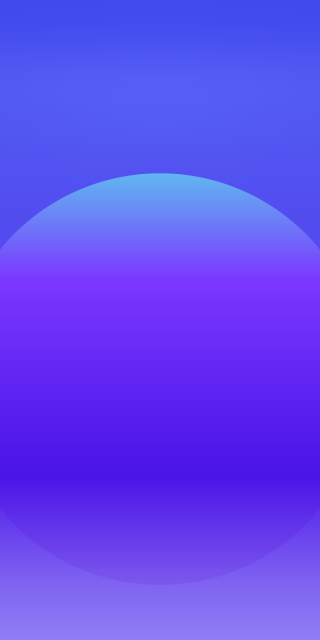
A Shadertoy shader for this background:

```glsl
// Draws a large gradient disc over a soft blue and violet sky.

const vec2 DISC_CENTER = vec2(0.0, 0.4076);
const float DISC_RADIUS = 0.3216;

// Linear ramp from 0 at a to 1 at b
float ramp(float a, float b, float x) {
    return clamp((x - a) / (b - a), 0.0, 1.0);
}

float discDistance(vec2 p, vec2 center, float radius) {
    return length(p - center) - radius;
}

// Sky: deep blue top, brighter blue band, violet middle, pale lilac floor
vec3 skyColor(vec2 p) {
    vec3 lilac = vec3(0.565, 0.495, 0.965);
    vec3 orchid = vec3(0.500, 0.385, 0.945);
    vec3 violet = vec3(0.300, 0.100, 0.910);
    vec3 indigo = vec3(0.325, 0.285, 0.935);
    vec3 azure = vec3(0.315, 0.345, 0.950);
    vec3 deepBlue = vec3(0.255, 0.290, 0.925);

    vec3 color = mix(lilac, orchid, ramp(0.0, 0.09, p.y));
    color = mix(color, violet, ramp(0.09, 0.26, p.y));
    color = mix(color, indigo, ramp(0.26, 0.60, p.y));
    color = mix(color, azure, ramp(0.60, 0.85, p.y));
    color = mix(color, deepBlue, smoothstep(0.86, 0.985, p.y));

    // Wide glow above the disc
    vec2 offset = (p - vec2(0.0, 0.845)) / vec2(0.22, 0.10);
    return color + vec3(0.018, 0.025, 0.015) * exp(-dot(offset, offset));
}

// Disc: cyan crown, bright purple, deep violet, fading into the floor
vec3 discColor(float y) {
    vec3 fade = vec3(0.490, 0.345, 0.930);
    vec3 deepViolet = vec3(0.290, 0.075, 0.910);
    vec3 purple = vec3(0.480, 0.220, 1.000);
    vec3 cyan = vec3(0.380, 0.715, 0.945);

    vec3 color = mix(fade, deepViolet, ramp(0.086, 0.258, y));
    color = mix(color, purple, ramp(0.258, 0.564, y));
    return mix(color, cyan, ramp(0.564, 0.729, y));
}

void mainImage(out vec4 fragColor, in vec2 fragCoord) {
    vec2 p = (fragCoord - vec2(0.5 * iResolution.x, 0.0)) / iResolution.y;
    float edge = 0.75 / iResolution.y;
    float d = discDistance(p, DISC_CENTER, DISC_RADIUS);
    float coverage = 1.0 - smoothstep(-edge, edge, d);

    vec3 color = mix(skyColor(p), discColor(p.y), coverage);
    fragColor = vec4(color, 1.0);
}
```
